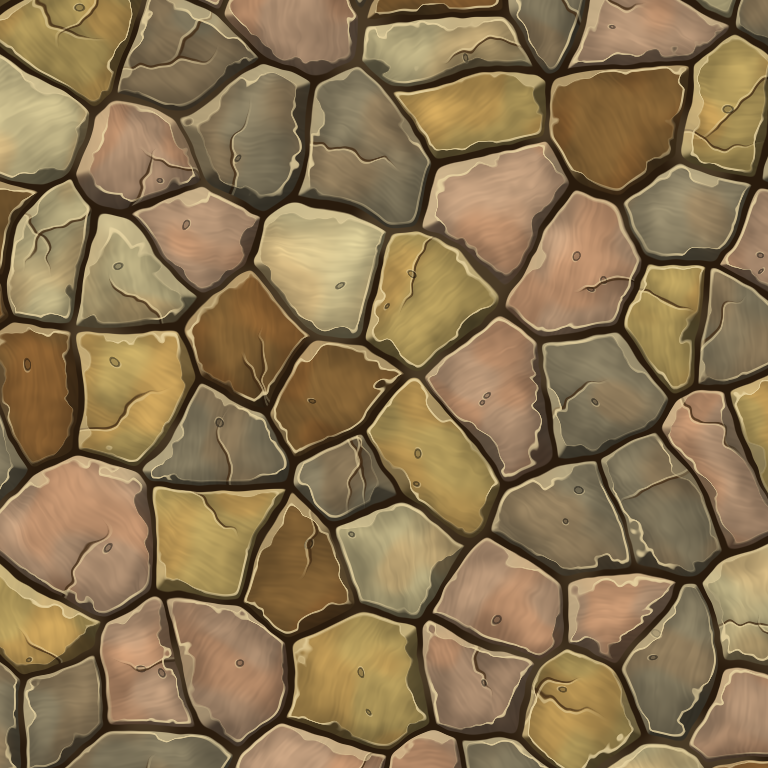
Reproduce this texture procedurally as a WebGL 1 fragment shader.

```glsl
precision highp float;
// Painted wall of irregular, tightly fitted stones in earthy colours.
// Voronoi cells give the stones; distance and direction to the nearest side
// give thin joints, faceted bevels and bright rims; noise adds wear and cracks.
uniform vec2 u_resolution;

const float STONES_ACROSS = 7.1;
const float TILT = 0.45;
const vec2 LIGHT_DIR = vec2(-0.42, 0.91);
const vec3 JOINT_DARK = vec3(0.16, 0.105, 0.05);
const vec3 JOINT_DUST = vec3(0.29, 0.23, 0.15);
const vec3 RIM_LIGHT = vec3(0.92, 0.84, 0.64);

struct Stone { vec2 id; vec2 local; vec2 normal; float edge; };

vec2 hash2(vec2 p) {
  vec3 q = fract(p.xyx * vec3(0.1031, 0.1030, 0.0973));
  q += dot(q, q.yzx + 33.33);
  return fract((q.xx + q.yz) * q.zy);
}

float noise(vec2 p) {
  vec2 i = floor(p), f = fract(p);
  f = f * f * (3.0 - 2.0 * f);
  float low = mix(hash2(i).x, hash2(i + vec2(1.0, 0.0)).x, f.x);
  float high = mix(hash2(i + vec2(0.0, 1.0)).x, hash2(i + 1.0).x, f.x);
  return mix(low, high, f.y);
}

float fbm(vec2 p) {
  return 0.55 * noise(p) + 0.3 * noise(p * 2.1 + 7.3) + 0.15 * noise(p * 4.3 + 3.1);
}

vec2 rotate(vec2 p, float a) {
  float c = cos(a), s = sin(a);
  return vec2(c * p.x - s * p.y, s * p.x + c * p.y);
}

vec2 seedPoint(vec2 cell) { return cell + 0.06 + 0.88 * hash2(cell); }

// Nearest cell, then a smooth minimum over its sides to soften the corners
Stone findStone(vec2 p, float sharpness) {
  vec2 base = floor(p), id = base, centre = base;
  float best = 9.0;
  for (int j = -1; j <= 1; j++) for (int i = -1; i <= 1; i++) {
    vec2 cell = base + vec2(float(i), float(j));
    vec2 s = seedPoint(cell);
    float d = dot(s - p, s - p);
    if (d < best) { best = d; id = cell; centre = s; }
  }
  float total = 0.0;
  vec2 normal = vec2(0.0);
  for (int j = -2; j <= 2; j++) for (int i = -2; i <= 2; i++) {
    vec2 s = seedPoint(id + vec2(float(i), float(j)));
    vec2 span = s - centre;
    if (dot(span, span) > 0.0001) {
      vec2 dir = normalize(span);
      float w = exp(-sharpness * dot(0.5 * (s + centre) - p, dir));
      total += w;
      normal += w * dir;
    }
  }
  return Stone(id, p - centre, normal / total, -log(total) / sharpness);
}

// Pink, cream, grey, brown and olive stones
vec3 stoneColour(float pick) {
  vec3 c = vec3(0.65, 0.53, 0.42);
  c = mix(c, vec3(0.71, 0.66, 0.49), step(0.36, pick));
  c = mix(c, vec3(0.50, 0.46, 0.36), step(0.52, pick));
  c = mix(c, vec3(0.47, 0.35, 0.19), step(0.69, pick));
  return mix(c, vec3(0.65, 0.56, 0.33), step(0.83, pick));
}

// A wandering, tapered fissure: a lit lip on one side, a shaded step on the other
vec3 addCrack(vec3 col, vec2 local, vec2 rnd, float aa) {
  vec2 q = rotate(local, rnd.x * 6.28);
  float side = q.y - 0.3 * (rnd.y - 0.5) - 0.36 * (fbm(q * vec2(2.8, 1.0) + rnd * 40.0) - 0.5);
  float reach = smoothstep(-0.3 * rnd.y - 0.1, 0.05, q.x);
  float width = 0.011 * reach;
  col *= 1.0 - 0.2 * reach * exp(-8.0 * abs(side)) * step(side, 0.0);
  float lip = 1.0 - smoothstep(0.004, 0.008 + aa, abs(side - width - 0.012));
  col = mix(col, RIM_LIGHT, 0.5 * reach * lip);
  float cut = 1.0 - smoothstep(width - aa, width + aa, abs(side));
  return mix(col, JOINT_DARK * 1.6, 0.8 * reach * cut);
}

// A small oval hollow, dark inside with light on its lower lip
vec3 addPit(vec3 col, vec2 local, vec2 rnd, vec2 light, float aa) {
  vec2 q = rotate(local - 0.5 * (rnd - 0.5), rnd.x * 9.0) * vec2(1.0, 1.5);
  float radius = 0.02 + 0.028 * rnd.y;
  float d = length(q) - radius;
  float lip = 1.0 - smoothstep(0.004, 0.008 + aa, abs(d - 0.012));
  col = mix(col, RIM_LIGHT, 0.4 * lip * smoothstep(0.2, -0.6, dot(normalize(q + 0.0001), light)));
  col *= 1.0 - 0.18 * (1.0 - smoothstep(-aa, aa, d));
  return col * (1.0 - 0.38 * (1.0 - smoothstep(0.004, 0.007 + aa, abs(d))));
}

// Mottled, brushed face of one stone
vec3 paintFace(Stone s, vec2 p, vec2 light, float aa) {
  vec2 rnd = hash2(s.id + 17.0);
  vec3 col = stoneColour(rnd.x) * (0.94 + 0.12 * rnd.y);
  float blotch = fbm(p * 2.8 + rnd * 20.0);
  col *= mix(vec3(1.0), vec3(1.04, 0.97, 0.92), smoothstep(0.4, 0.75, noise(p * 2.6 + 31.0)));
  col *= 0.86 + 0.3 * blotch + 0.14 * dot(s.local, light);
  vec2 brush = rotate(s.local, rnd.y * 6.28 + 0.5 * blotch);
  col *= 0.955 + 0.09 * noise(brush * vec2(5.0, 42.0) + rnd * 50.0);
  col *= mix(0.86, 1.04, smoothstep(0.04, 0.3, s.edge + 0.2 * (blotch - 0.5)));
  for (int i = 0; i < 3; i++) {
    vec2 r = hash2(s.id * 3.0 + float(i) * 19.0 + 5.0);
    if (r.x + r.y < 0.72) col = addPit(col, s.local, hash2(r * 91.0 + s.id), light, aa);
    if (i < 2 && r.x > 0.58) col = addCrack(col, s.local, hash2(r * 57.0 + s.id), aa);
  }
  return col;
}

void main() {
  vec2 uv = gl_FragCoord.xy / u_resolution.y;
  float aa = 0.8 * STONES_ACROSS / u_resolution.y;
  vec2 light = rotate(LIGHT_DIR, TILT);
  vec2 p = rotate(uv * STONES_ACROSS, TILT) + 11.0;
  p += 0.15 * (vec2(noise(p * 1.8), noise(p * 1.8 + 40.0)) - 0.5);
  p += 0.02 * (vec2(noise(p * 9.0), noise(p * 9.0 + 60.0)) - 0.5);
  Stone s = findStone(p, 55.0);

  // Joints and bevels widen on the sides turned away from the light
  float facing = dot(s.normal, light);
  float shade = smoothstep(0.2, -0.8, facing);
  float chips = fbm(p * 3.4 + s.id * 3.7);
  float joint = 0.013 + 0.014 * shade + 0.016 * noise(p * 3.0);
  float bevel = joint + 0.02 + 0.02 * shade + 0.1 * smoothstep(0.46, 0.8, chips);

  vec3 face = paintFace(s, p, light, aa);
  vec3 lit = mix(face, RIM_LIGHT, 0.5);
  vec3 side = mix(face * 0.55, lit, smoothstep(-0.4, 0.5, facing));
  vec3 col = mix(side, face, smoothstep(bevel - aa, bevel + aa, s.edge));
  float rim = 1.0 - smoothstep(0.004, 0.009 + aa, abs(s.edge - bevel));
  col = mix(col, RIM_LIGHT, rim * (0.15 + 0.65 * smoothstep(0.3, 0.75, noise(p * 3.0 + 80.0))));

  vec3 gap = mix(JOINT_DARK, JOINT_DUST, smoothstep(0.45, 0.9, noise(p * 2.0 + 9.0)));
  col = mix(gap, col, smoothstep(joint - aa, joint + aa, s.edge));
  gl_FragColor = vec4(clamp(col, 0.0, 1.0), 1.0);
}
```
